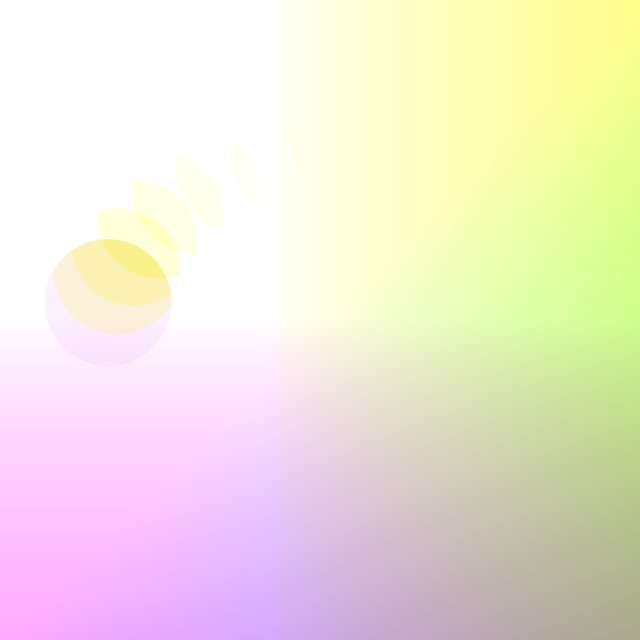
This background is drawn by a WebGL 1 fragment shader. Its source:

```glsl
precision highp float;
// Soft pastel gradients in four quarters, with a curved trail of fading overlapping discs.

uniform vec2 u_resolution;

const float DISC_RADIUS = 0.099;
const vec3 LILAC_TINT = vec3(0.015, 0.055, 0.0);
const vec3 YELLOW_TINT = vec3(0.0, 0.004, 1.0);

// Light lost beyond an edge: a soft start, a quick drop, then levelling off.
float falloff(float dist, float span, float depth, float blur) {
    float t = clamp(dist / span, 0.0, 1.0);
    t *= t * (1.0 + blur) / (t + blur);
    return depth * pow(t, 0.75);
}

// Each channel dims away from its own edge: a diagonal, a horizontal and a vertical.
vec3 background(vec2 p) {
    float red = 1.0 - falloff(p.x - p.y, 1.0, 0.34, 0.09);
    float green = 1.0 - falloff(0.505 - p.y, 0.505, 0.34, 0.04);
    float blue = 1.0 - falloff(p.x - 0.41, 0.59, 0.45, 0.03);
    return vec3(red, green, blue);
}

// Disc centres rise to the right along a parabola.
vec2 trailCentre(float i) {
    return vec2(0.169 + 0.0068 * i * (i + 1.0),
                0.5273 + 0.0508 * i - 0.0018 * i * i);
}

float disc(vec2 p, vec2 centre, float radius, float softness) {
    return 1.0 - smoothstep(-softness, softness, length(p - centre) - radius);
}

void main() {
    vec2 p = gl_FragCoord.xy / u_resolution;
    float softness = 0.8 / min(u_resolution.x, u_resolution.y);
    vec3 color = background(p);

    // The first disc shows whole.
    float beforePrevious = 1.0;
    float previous = disc(p, trailCentre(0.0), DISC_RADIUS, softness);
    color -= LILAC_TINT * previous;

    // After it, only the overlap of three successive discs is tinted.
    for (int k = 1; k <= 7; k++) {
        float i = float(k);
        float current = disc(p, trailCentre(i), DISC_RADIUS, softness);
        float strength = 0.15 * exp(-0.42 * max(i - 3.0, 0.0));
        color -= YELLOW_TINT * strength * beforePrevious * previous * current;
        beforePrevious = previous;
        previous = current;
    }

    gl_FragColor = vec4(clamp(color, 0.0, 1.0), 1.0);
}
```
